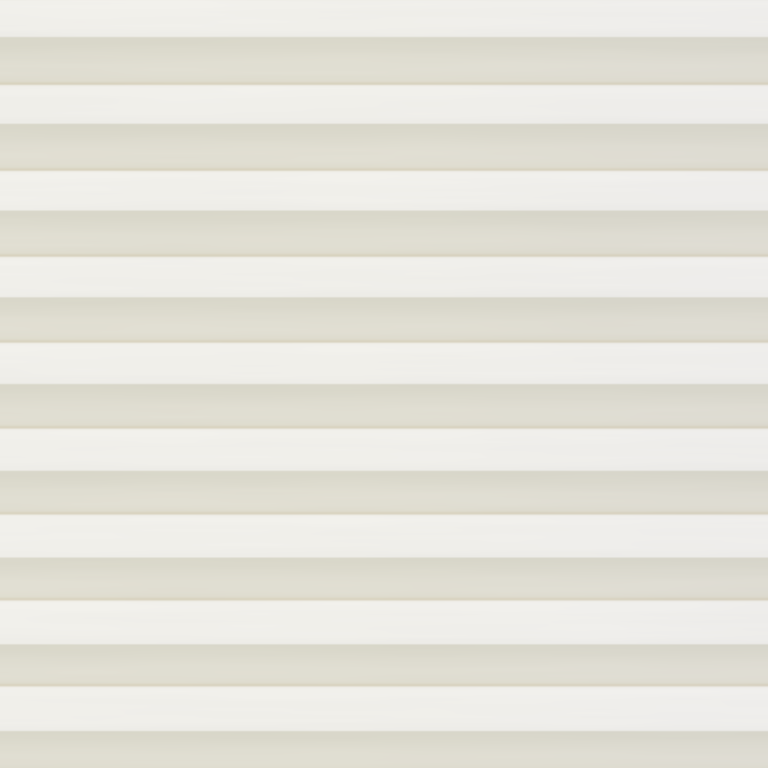
Write a Shadertoy shader that draws this texture.

```glsl
const float PITCH = 0.11296;        // height of one pleat
const float FIRST_FOLD = 0.0482;    // first shaded fold, measured from the top
const float SHADE_HEIGHT = 0.0618;  // shaded face of the first pleat
const float SHADE_SHRINK = 0.00108; // loss of shaded height per pleat
const float EDGE_SOFTNESS = 0.0016;
const float CREASE_WIDTH = 0.0022;
const float GRAIN = 0.006;

const vec3 LIT_COLOR = vec3(0.941, 0.937, 0.918);
const vec3 SHADE_TOP = vec3(0.850, 0.843, 0.790);
const vec3 SHADE_BOTTOM = vec3(0.880, 0.871, 0.824);
const vec3 CREASE_COLOR = vec3(0.835, 0.805, 0.715);
const vec3 RIGHT_TINT = vec3(-0.008, -0.008, 0.002);

float hash(vec2 p) {
    p = fract(p * vec2(0.1031, 0.1137));
    p += dot(p, p.yx + 33.33);
    return fract((p.x + p.y) * p.x * 17.0);
}

float valueNoise(vec2 p) {
    vec2 cell = floor(p);
    vec2 f = fract(p);
    f = f * f * (3.0 - 2.0 * f);
    float low = mix(hash(cell), hash(cell + vec2(1, 0)), f.x);
    float high = mix(hash(cell + vec2(0, 1)), hash(cell + vec2(1, 1)), f.x);
    return mix(low, high, f.y);
}

void mainImage(out vec4 fragColor, in vec2 fragCoord) {
    vec2 uv = fragCoord / iResolution.xy;
    float soft = max(EDGE_SOFTNESS, 0.75 / iResolution.y);

    // Pleat index counted downward, with the cell border inside the lit face
    float depth = 1.0 - uv.y - FIRST_FOLD;
    float pleat = floor(depth / PITCH + 0.2);
    float local = depth - pleat * PITCH;
    float shadeHeight = SHADE_HEIGHT - SHADE_SHRINK * pleat;

    // Lit face, a little dimmer just above the next fold
    vec3 lit = LIT_COLOR - 0.010 * smoothstep(-0.014, 0.0, local) * step(local, 0.02);
    lit += 0.006 * smoothstep(0.012, 0.0, abs(local - shadeHeight - 0.008));

    // Shaded face, lightening away from its upper fold
    float across = clamp(local / shadeHeight, 0.0, 1.0);
    vec3 shade = mix(SHADE_TOP, SHADE_BOTTOM, smoothstep(0.0, 0.65, across));
    shade -= vec3(0.010, 0.012, 0.020) * smoothstep(0.75, 1.0, across);

    float inShade = smoothstep(-soft, soft, local)
                  * (1.0 - smoothstep(-soft, soft, local - shadeHeight));
    vec3 color = mix(lit, shade, inShade);

    // Warm crease along the lower fold
    float creaseOffset = (local - shadeHeight + 0.001) / max(CREASE_WIDTH, soft);
    color = mix(color, CREASE_COLOR, 0.6 * exp(-creaseOffset * creaseOffset));

    // Fine horizontal weave, slow blotches and a cooler right side
    float weave = valueNoise(uv * vec2(9.0, 210.0)) - 0.5;
    float blotch = valueNoise(uv * vec2(4.0, 14.0) + 31.0) - 0.5;
    color += GRAIN * (weave + blotch);
    color += RIGHT_TINT * smoothstep(0.4, 1.0, uv.x);

    fragColor = vec4(color, 1.0);
}
```
